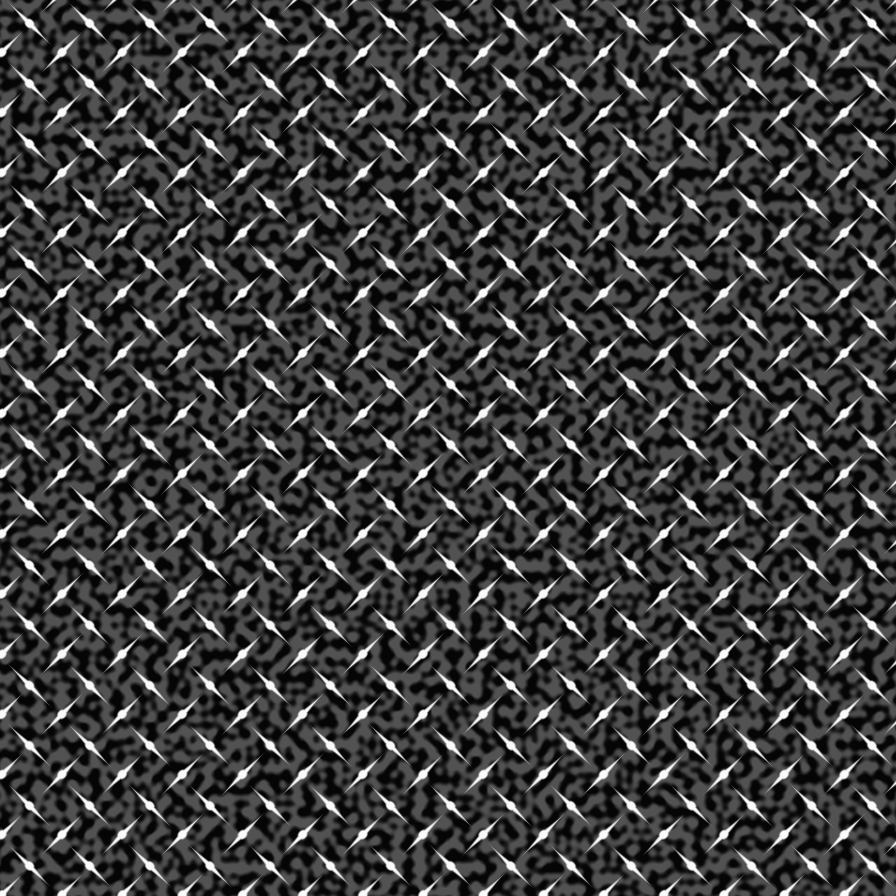
Write a three.js fragment shader that draws this pattern.

```glsl
// Dark tread plate: white pointed studs, leaning left and right by turns,
// over a mottled charcoal ground. The studs are distance functions repeated
// with fract; the ground is one octave of gradient noise with clipped tones.

varying vec2 vUv;

vec2 hashDirection(vec2 cell) {
  vec3 h = fract(cell.xyx * vec3(0.1031, 0.1030, 0.0973));
  h += dot(h, h.yzx + 33.33);
  return normalize(fract((h.xx + h.yz) * h.zy) - 0.5);
}

float gradientNoise(vec2 p) {
  vec2 cell = floor(p);
  vec2 f = fract(p);
  vec2 blend = f * f * f * (f * (f * 6.0 - 15.0) + 10.0);
  float lowLeft = dot(hashDirection(cell), f);
  float lowRight = dot(hashDirection(cell + vec2(1.0, 0.0)), f - vec2(1.0, 0.0));
  float topLeft = dot(hashDirection(cell + vec2(0.0, 1.0)), f - vec2(0.0, 1.0));
  float topRight = dot(hashDirection(cell + 1.0), f - 1.0);
  return mix(mix(lowLeft, lowRight, blend.x), mix(topLeft, topRight, blend.x), blend.y);
}

// Slim diamond with a round swelling at its middle
float studDistance(vec2 p) {
  vec2 halfSize = vec2(0.38, 0.042);
  float spike = (dot(abs(p), halfSize.yx) - halfSize.x * halfSize.y) / length(halfSize);
  float swelling = length(p * vec2(0.8, 1.0)) - 0.068;
  return min(spike, swelling);
}

// One stud per unit cell; lean is 1 for rising to the right, -1 for falling
float studCoverage(vec2 grid, vec2 centre, float lean) {
  vec2 p = fract(grid - centre + 0.5) - 0.5;
  vec2 axis = vec2(1.0, lean) * 0.70711;
  vec2 local = vec2(dot(p, axis), dot(p, vec2(-axis.y, axis.x)));
  return 1.0 - smoothstep(-0.02, 0.02, studDistance(local));
}

void main() {
  // Mottled ground
  float mottle = smoothstep(-0.28, 0.25, gradientNoise(vUv * 80.0));
  vec3 colour = vec3(mix(0.02, 0.32, mottle));

  // Two interleaved sets of studs
  vec2 grid = vUv * 14.89;
  float falling = studCoverage(grid, vec2(0.49, 0.5), -1.0);
  float rising = studCoverage(grid, vec2(0.03, 0.02), 1.0);
  colour = mix(colour, vec3(0.98), max(falling, rising));

  gl_FragColor = vec4(colour, 1.0);
}
```
